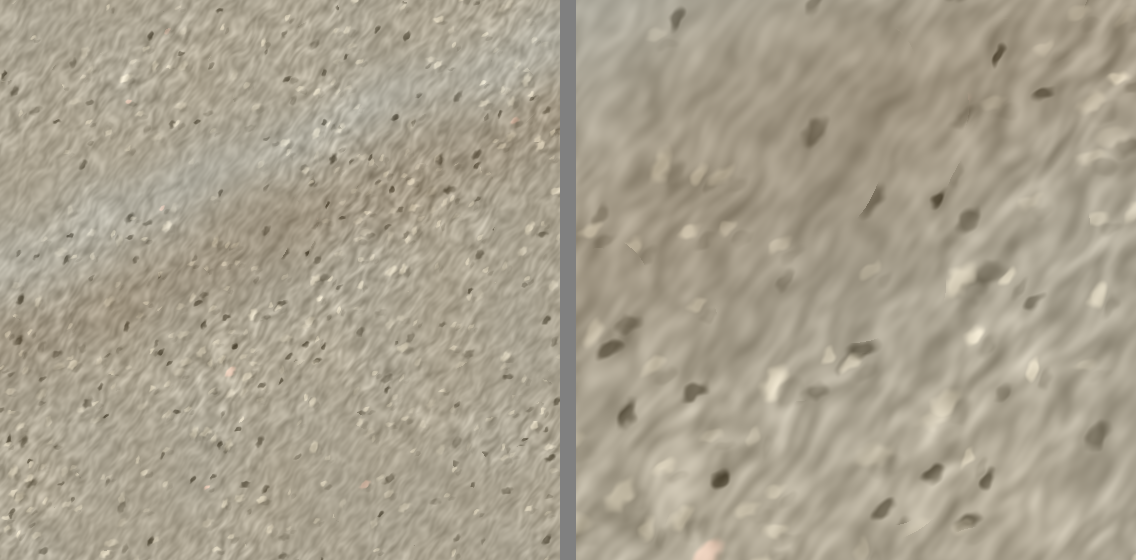
Left: the whole. Right: its middle third, enlarged.
This texture is drawn by a WebGL 2 fragment shader. Its source:

```glsl
#version 300 es
precision highp float;

#define BASE_COLOR vec3(0.662, 0.632, 0.562)
#define GRAIN_ANGLE 0.95
#define GRAIN_SCALE vec2(27.0, 64.0)
#define GRAIN_CONTRAST 0.14
#define CHIP_CELLS 31.0
#define CHIP_BRIGHTNESS 0.15
#define STONE_CELLS 25.0
#define STONE_DARKNESS 0.27
#define STONE_ANGLE 0.75
#define BAND_SLOPE 0.41
#define BAND_HEIGHT 0.39
#define BAND_CONTRAST 0.055

uniform vec2 u_resolution;
out vec4 fragColor;

float hash(vec2 p) {
    return fract(sin(dot(p, vec2(127.1, 311.7))) * 43758.55);
}

vec2 gradientAt(vec2 cell) {
    float angle = 6.2832 * hash(cell);
    return vec2(cos(angle), sin(angle));
}

// Gradient noise, centred on zero
float noise(vec2 p) {
    vec2 i = floor(p), f = fract(p);
    vec2 w = f * f * f * (f * (f * 6.0 - 15.0) + 10.0);
    vec2 e = vec2(0.0, 1.0);
    float a = dot(gradientAt(i), f);
    float b = dot(gradientAt(i + e.yx), f - e.yx);
    float c = dot(gradientAt(i + e.xy), f - e.xy);
    float d = dot(gradientAt(i + e.yy), f - e.yy);
    return mix(mix(a, b, w.x), mix(c, d, w.x), w.y);
}

// Coordinates along and across a direction
vec2 alongAcross(vec2 p, float angle) {
    float c = cos(angle), s = sin(angle);
    return vec2(c * p.x + s * p.y, c * p.y - s * p.x);
}

// Scattered soft ellipses: x = strength, y = random tint value
vec2 pebbles(vec2 p, float cells, float chance, float seed) {
    vec2 home = floor(p * cells);
    vec2 result = vec2(0.0);
    for (int y = -1; y <= 1; y++) {
        for (int x = -1; x <= 1; x++) {
            vec2 cell = home + vec2(x, y);
            vec2 key = cell + seed;
            if (hash(key) > chance) continue;
            vec2 centre = (cell + vec2(hash(key + 17.3), hash(key + 41.9))) / cells;
            float angle = STONE_ANGLE + 1.1 * (hash(key + 63.1) - 0.5);
            vec2 q = alongAcross(p - centre, angle);
            float size = hash(key + 87.7);
            vec2 radius = mix(vec2(0.007, 0.0035), vec2(0.0135, 0.0075), size * size);
            float strength = mix(0.3, 1.0, hash(key + 109.3));
            float cover = strength * (1.0 - smoothstep(0.45, 1.2, length(q / radius)));
            if (cover > result.x) result = vec2(cover, hash(key + 131.9));
        }
    }
    return result;
}

void main() {
    vec2 uv = gl_FragCoord.xy / u_resolution.y;

    // Broad diagonal shading: a brown hollow beneath a pale cool ridge
    float height = uv.y - BAND_HEIGHT - BAND_SLOPE * uv.x + 0.05 * noise(uv * 5.0);
    float hollow = exp(-pow((height + 0.01) / 0.085, 2.0));
    float ridge = exp(-pow((height - 0.14) / 0.065, 2.0));
    float patches = noise(uv * 4.0 + 9.0) + 0.6 * noise(uv * 11.0 + 31.0);
    float tone = BAND_CONTRAST * (0.65 * ridge - hollow) + 0.03 * patches + 0.012;

    // Streaky grain, slightly bent and rougher in places
    vec2 bend = vec2(noise(uv * 24.0 + 5.0), noise(uv * 24.0 + 53.0));
    vec2 streak = alongAcross(uv + 0.008 * bend, GRAIN_ANGLE) * GRAIN_SCALE;
    float grain = noise(streak) + 0.75 * noise(streak * 2.1 + 37.0);
    float roughness = clamp(0.95 + 0.6 * patches, 0.6, 1.4);
    tone += GRAIN_CONTRAST * roughness * grain;

    // Pale chips with a shaded side, and dark stones, in loose clusters
    vec2 ragged = uv + 0.0035 * vec2(noise(uv * 120.0), noise(uv * 120.0 + 71.0));
    float quiet = smoothstep(0.1, 0.45, height);
    float crowd = clamp(0.4 + 0.5 * patches - 0.2 * quiet, 0.08, 0.75);
    vec2 chip = pebbles(ragged, CHIP_CELLS, crowd, 3.7);
    float shade = pebbles(ragged - vec2(0.008, -0.006), CHIP_CELLS, crowd, 3.7).x;
    float stone = pebbles(ragged, STONE_CELLS, 0.75 * crowd, 211.3).x;
    tone += CHIP_BRIGHTNESS * chip.x - 0.08 * shade * (1.0 - chip.x);
    tone -= STONE_DARKNESS * stone * (1.0 - 0.7 * chip.x);

    // Tints: cool ridge, warm hollow, cream chips and a few reddish ones
    vec3 color = BASE_COLOR + tone;
    color += vec3(-0.014, 0.0, 0.016) * (ridge + 0.5 * noise(uv * 7.0 + 83.0));
    color += vec3(0.008, -0.002, -0.006) * hollow;
    color += vec3(0.012, 0.006, -0.012) * chip.x;
    color += vec3(0.05, -0.04, -0.03) * chip.x * step(0.96, chip.y);

    fragColor = vec4(clamp(color, 0.0, 1.0), 1.0);
}
```
